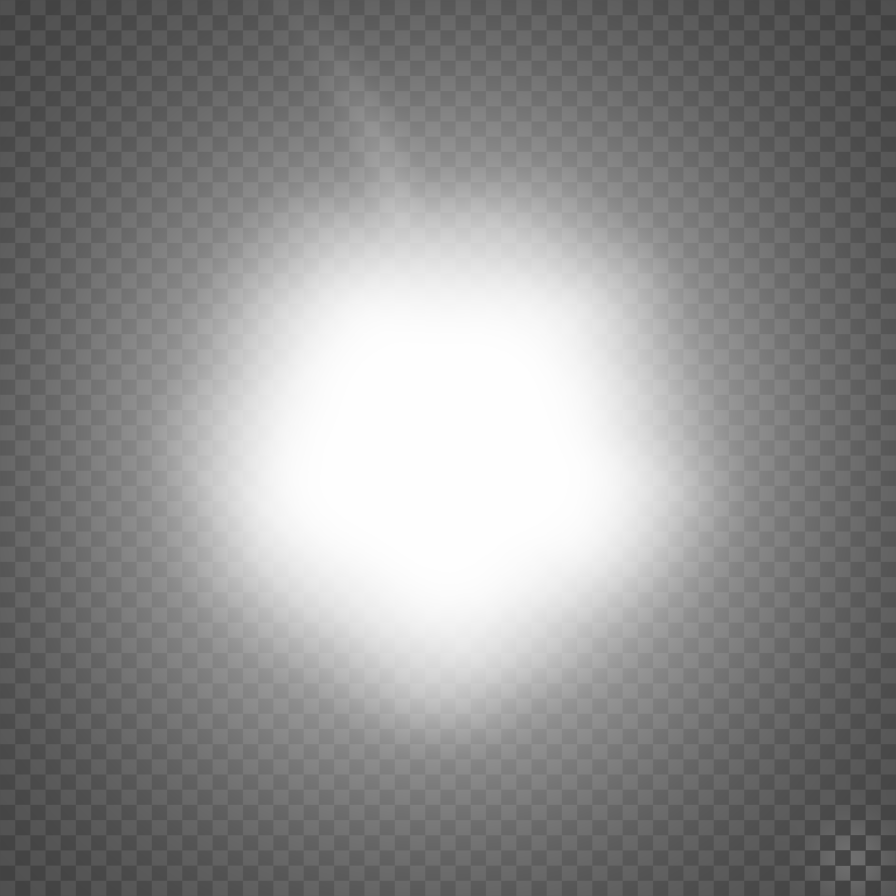
Reproduce this background procedurally as a Shadertoy shader.

```glsl
#define CELLS 59.0
#define DARK_TILE 0.235
#define LIGHT_TILE 0.295
#define GLOW_CENTER vec2(0.495, 0.495)
#define HALO_RADIUS 0.37
#define HALO_STRENGTH 0.9
#define CORE_INNER 0.12
#define CORE_OUTER 0.35
#define LOBE_DEPTH 0.012
#define WISP_STRENGTH 0.13
#define PATCH_CENTER vec2(0.952, 0.04)
#define PATCH_CONTRAST 0.11

const float PI = 3.14159;

// Antialiased checkerboard in -1..1, anchored at the upper left
float checker(vec2 uv) {
    vec2 wave = sin(PI * CELLS * vec2(uv.x, 1.0 - uv.y));
    vec2 edge = 0.6 * PI * CELLS / iResolution.xy;
    vec2 tiles = clamp(wave / edge, -1.0, 1.0);
    return tiles.x * tiles.y;
}

// Layered sines, each octave bent by the one before
float cloud(vec2 p) {
    float sum = 0.0;
    float weight = 0.5;
    for (int i = 0; i < 4; i++) {
        sum += weight * sin(p.x + 1.3 * sin(p.y)) * cos(p.y - 0.7 * p.x);
        p = mat2(1.4, 1.1, -1.1, 1.4) * p + 1.7 + sum;
        weight *= 0.5;
    }
    return sum;
}

// Broad halo joined with a soft, lobed core
float glow(vec2 uv) {
    vec2 p = uv - GLOW_CENTER;
    float radius = length(p);
    float halo = HALO_STRENGTH * exp(-pow(radius / HALO_RADIUS, 2.0));

    float angle = atan(p.y, p.x);
    float lobes = LOBE_DEPTH * cos(5.0 * (angle - 0.96));
    float ripple = 0.018 * cloud(uv * 13.0);
    float reach = radius - (lobes + ripple) * smoothstep(0.03, 0.2, radius);
    float core = 1.0 - smoothstep(CORE_INNER, CORE_OUTER, reach);
    return 1.0 - (1.0 - halo) * (1.0 - core);
}

// Curved plume rising from the core to the upper edge
float wisp(vec2 uv) {
    float rise = uv.y - 0.7;
    float axis = 0.45 - 1.4 * rise * rise;
    float width = 0.025 + 0.03 * max(rise, 0.0);
    float across = (uv.x - axis) / width;
    float fade = smoothstep(0.66, 0.78, uv.y) * (1.0 - 0.8 * smoothstep(0.8, 1.0, uv.y));
    return WISP_STRENGTH * fade * exp(-across * across);
}

void mainImage(out vec4 fragColor, in vec2 fragCoord) {
    vec2 uv = fragCoord / iResolution.xy;

    // Tiles, with stronger contrast near the lower right corner
    float tile = checker(uv);
    float shade = mix(DARK_TILE, LIGHT_TILE, 0.5 + 0.5 * tile);
    vec2 offset = (uv - PATCH_CENTER) / 0.045;
    shade += PATCH_CONTRAST * max(tile, 0.0) * exp(-dot(offset, offset));

    // Light laid over the tiles
    float light = glow(uv);
    light = 1.0 - (1.0 - light) * (1.0 - wisp(uv));
    fragColor = vec4(vec3(mix(shade, 0.995, light)), 1.0);
}
```
